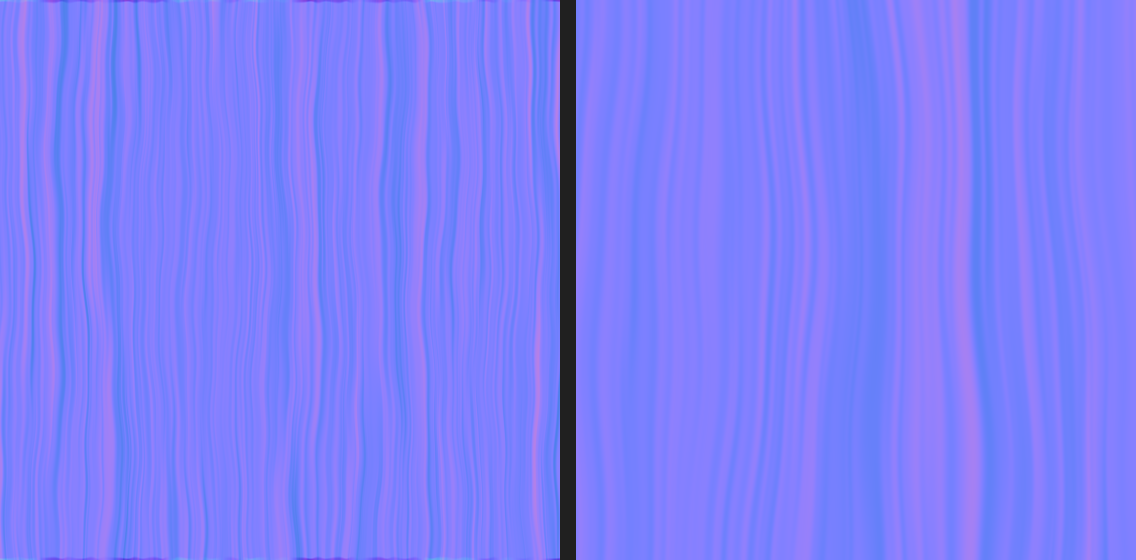
Left, the full canvas; right, a detail of the centre.
Give the GLSL for this texture map, as a three.js fragment shader.

```glsl
varying vec2 vUv;

#define BROAD_COLUMNS 24.0
#define MEDIUM_COLUMNS 52.0
#define NARROW_COLUMNS 98.0
#define FINE_COLUMNS 150.0
#define BROAD_TILT 0.125
#define MEDIUM_TILT 0.115
#define NARROW_TILT 0.08
#define FINE_TILT 0.045
#define SWAY 0.005
#define MAX_TILT 0.23
#define BLUE_FALLOFF 2.2
#define RIM 0.006

float hash(vec2 p) {
  vec3 q = fract(vec3(p.xyx) * 0.1031);
  q += dot(q, q.yzx + 33.33);
  return fract((q.x + q.y) * q.z);
}

// Sideways slope of long tapered ridges and grooves, one per jittered cell
float strandSlope(vec2 p, float columns, float rows, float seed) {
  float x = p.x * columns;
  float slope = 0.0;
  for (int i = -1; i <= 1; i++) {
    float column = floor(x) + float(i);
    float y = p.y * rows + 7.0 * hash(vec2(column, seed));
    for (int j = -1; j <= 1; j++) {
      vec2 cell = vec2(column, floor(y) + float(j));
      vec2 key = cell + vec2(seed * 3.7, seed * 11.3) + 50.0;
      float center = column + 0.5 + 0.6 * (hash(key + 17.1) - 0.5);
      float reach = mix(0.4, 1.0, hash(key + 41.7));
      float along = abs(y - cell.y - 0.5);
      float taper = 1.0 - smoothstep(reach * 0.45, reach, along);
      float width = mix(0.16, 0.32, hash(key + 73.9)) * mix(0.6, 1.0, taper);
      float t = (x - center) / width;
      float height = 2.0 * hash(key) - 0.9;
      slope -= height * abs(height) * taper * t * exp(0.5 - 0.5 * t * t);
    }
  }
  return slope;
}

// Gentle sideways wander of the fibres
vec2 sway(vec2 p) {
  float shift = sin(p.y * 9.0 + p.x * 13.0)
              + 0.5 * sin(p.y * 21.0 - p.x * 29.0 + 1.3)
              + 0.2 * sin(p.y * 43.0 + p.x * 47.0 + 4.1);
  return vec2(p.x + SWAY * shift, p.y);
}

// Ragged lift along the top and bottom rims
float rimLift(vec2 p) {
  float wave = sin(p.x * 15.0 + 1.8) + 0.7 * sin(p.x * 41.0 + 0.6)
             + 0.5 * sin(p.x * 97.0 + 2.0);
  float ragged = RIM * (1.0 + 0.3 * sin(p.x * 173.0 + 2.0 * wave));
  float rim = 1.0 - smoothstep(0.2 * ragged, ragged, min(p.y, 1.0 - p.y));
  return rim * (0.11 * wave - 0.05);
}

void main() {
  vec2 p = sway(vUv);

  // Layers from broad ridges to fine grain
  float tilt = BROAD_TILT * strandSlope(p, BROAD_COLUMNS, 1.3, 1.0)
             + MEDIUM_TILT * strandSlope(p, MEDIUM_COLUMNS, 1.6, 2.0)
             + NARROW_TILT * strandSlope(p, NARROW_COLUMNS, 2.0, 3.0)
             + FINE_TILT * strandSlope(p, FINE_COLUMNS, 2.6, 4.0);

  // Soft limit on the steepest sides
  tilt /= sqrt(1.0 + 0.35 * tilt * tilt / (MAX_TILT * MAX_TILT));
  tilt = clamp(tilt, -MAX_TILT, MAX_TILT);

  // Encode the surface direction as colour
  float lift = rimLift(vUv);
  float red = 0.5 + tilt - 0.3 * abs(lift);
  float green = 0.5 + lift + 0.05 * max(-tilt - 0.08, 0.0);
  float blue = 1.0 - BLUE_FALLOFF * (tilt * tilt + lift * lift);
  gl_FragColor = vec4(red, green, blue, 1.0);
}
```
